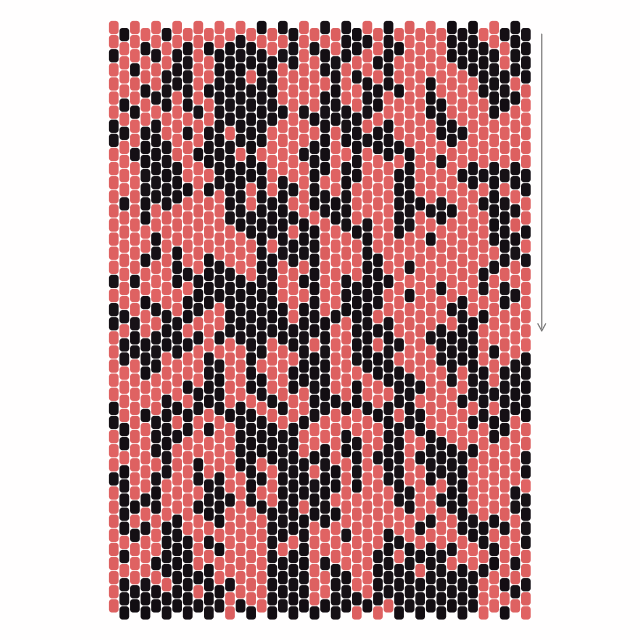
Write a three.js fragment shader that draws this pattern.

```glsl
varying vec2 vUv;

float hash(vec2 p) {
  return fract(sin(dot(p, vec2(127.1, 311.7))) * 43758.5453);
}

float roundedBox(vec2 p, vec2 halfSize, float radius) {
  vec2 q = abs(p) - halfSize + radius;
  return length(max(q, 0.0)) + min(max(q.x, q.y), 0.0) - radius;
}

float segment(vec2 p, vec2 a, vec2 b) {
  vec2 ab = b - a;
  return length(p - a - ab * clamp(dot(p - a, ab) / dot(ab, ab), 0.0, 1.0));
}

float coverage(float dist, float pixel) {
  return clamp(0.5 - dist / pixel, 0.0, 1.0);
}

// Vertical runs shared by column pairs, drifting right on the way down
float isDark(vec2 bead) {
  float pair = floor((bead.x - floor(bead.y / 7.0)) / 2.0);
  float runLength = 2.5 + 2.5 * hash(vec2(pair, 3.7));
  float run = floor((bead.y - 0.4 * bead.x) / runLength + hash(vec2(pair, 9.2)));
  float chance = mix(0.28, 0.68, mod(pair + run, 2.0));
  float dark = step(hash(vec2(pair, run) + 17.0), chance);
  float flipped = step(hash(bead + 41.0), 0.14);
  return abs(dark - flipped);
}

void main() {
  float pixel = fwidth(vUv.x);
  vec3 color = vec3(1.0, 0.995, 0.995);

  // Staggered bead grid: 40 columns of 42, odd columns half a bead lower
  vec2 pitch = vec2(0.01651, 0.02204);
  vec2 grid = vec2(vUv.x - 0.1695, 0.968 - vUv.y) / pitch;
  float column = floor(grid.x);
  grid.y -= 0.5 * mod(column, 2.0);
  vec2 bead = vec2(column, floor(grid.y));
  bool inside = bead.x >= 0.0 && bead.x < 40.0 && bead.y >= 0.0 && bead.y < 42.0;

  if (inside) {
    float edge = roundedBox((fract(grid) - 0.5) * pitch, vec2(0.0076, 0.0104), 0.005);
    vec3 beadColor = mix(vec3(0.87, 0.38, 0.38), vec3(0.08, 0.06, 0.08), isDark(bead));
    beadColor += 0.02 * (hash(bead + 5.0) - 0.5);
    color = mix(color, beadColor, coverage(edge, pixel));
  }

  // Downward arrow beside the beads
  vec2 tip = vec2(0.8465, 0.483);
  float arrow = segment(vUv, vec2(tip.x, 0.9465), tip);
  vec2 mirrored = vec2(abs(vUv.x - tip.x), vUv.y - tip.y);
  arrow = min(arrow, segment(mirrored, vec2(0.0), vec2(0.006, 0.011)));
  color = mix(color, vec3(0.45), coverage(arrow - 0.0009, pixel));

  gl_FragColor = vec4(color, 1.0);
}
```
